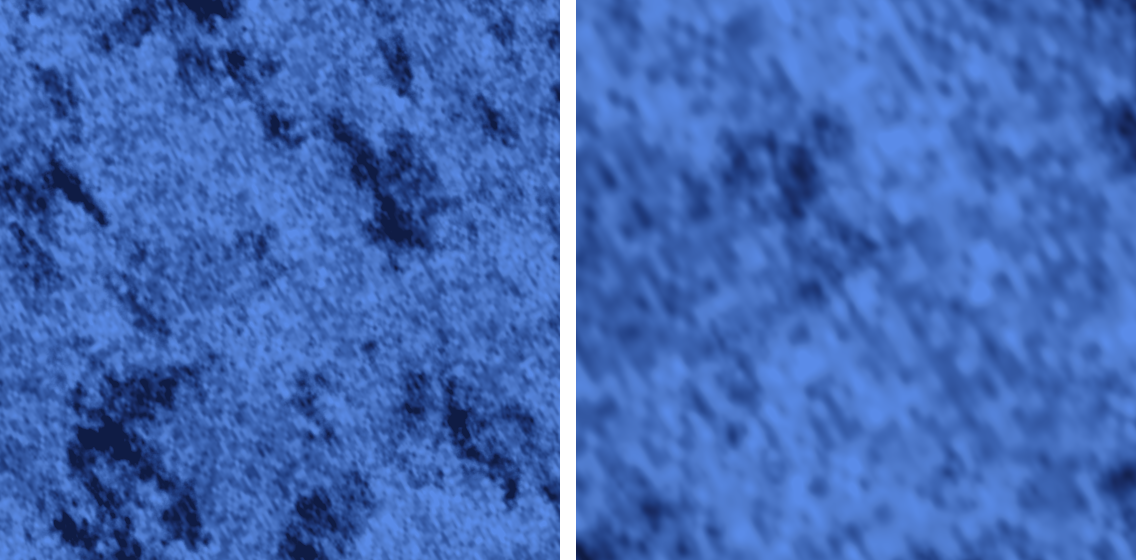
Left, the full canvas; right, a detail of the centre.
Reproduce this texture procedurally as a WebGL 2 fragment shader.

```glsl
#version 300 es
precision highp float;
// Crushed blue velvet: leaning nap, cloudy sheen, dark blotches and slanted creases.

uniform vec2 u_resolution;
out vec4 fragColor;

float hash(vec2 p) {
    vec3 q = fract(p.xyx * 0.1031);
    q += dot(q, q.yzx + 33.33);
    return fract((q.x + q.y) * q.z);
}

float noise(vec2 p) {
    vec2 cell = floor(p);
    vec2 f = fract(p);
    f = f * f * (3.0 - 2.0 * f);
    float low = mix(hash(cell), hash(cell + vec2(1, 0)), f.x);
    float high = mix(hash(cell + vec2(0, 1)), hash(cell + vec2(1, 1)), f.x);
    return mix(low, high, f.y);
}

float fbm(vec2 p) {
    float sum = 0.0, weight = 0.5, total = 0.0;
    for (int i = 0; i < 5; i++) {
        sum += weight * noise(p);
        total += weight;
        weight *= 0.6;
        p = mat2(0.8, 0.6, -0.6, 0.8) * p * 2.1 + 17.3;
    }
    return sum / total;
}

// Darkness of the scattered creases, one possible crease per grid cell
float creases(vec2 p, float roughness) {
    const float gridSize = 4.5;
    vec2 home = floor(p * gridSize);
    float dark = 0.0;
    for (int y = -1; y <= 1; y++) {
        for (int x = -1; x <= 1; x++) {
            vec2 cell = home + vec2(x, y);
            if (hash(cell + 71.0) < 0.3) continue;
            vec2 center = (cell + vec2(hash(cell + 5.0), hash(cell + 23.0))) / gridSize;
            float angle = mix(-1.25, -0.8, hash(cell + 41.0));
            vec2 dir = vec2(cos(angle), sin(angle));
            float halfLength = mix(0.02, 0.11, hash(cell + 59.0));
            float width = mix(0.024, 0.036, hash(cell + 87.0));
            vec2 rel = p - center;
            float along = clamp(dot(rel, dir), -halfLength, halfLength);
            float d = length(rel - dir * along) / width + roughness;
            float depth = mix(0.55, 1.0, hash(cell + 113.0));
            dark = max(dark, depth * smoothstep(1.2, 0.0, d));
        }
    }
    return dark;
}

// Six shades from deep fold to lit pile
vec3 velvetColor(float tone) {
    const vec3 shades[6] = vec3[6](
        vec3(0.06, 0.11, 0.27), vec3(0.10, 0.18, 0.41), vec3(0.13, 0.25, 0.52),
        vec3(0.19, 0.33, 0.62), vec3(0.24, 0.40, 0.71), vec3(0.31, 0.48, 0.80));
    vec3 color = shades[0];
    for (int i = 1; i < 6; i++) {
        color = mix(color, shades[i], clamp(tone - float(i - 1), 0.0, 1.0));
    }
    return color * (1.0 + 0.09 * clamp(tone - 5.0, 0.0, 1.5));
}

void main() {
    vec2 p = gl_FragCoord.xy / min(u_resolution.x, u_resolution.y);

    // Coordinates across and along the lean of the nap
    vec2 lean = normalize(vec2(0.5, -0.86));
    vec2 nap = vec2(dot(p, vec2(-lean.y, lean.x)), dot(p, lean));

    // Fine pile and coarser tufts
    float pile = noise(nap * vec2(150.0, 95.0) + 40.0) - 0.5;
    float tufts = noise(nap * vec2(78.0, 58.0) + 90.0) - 0.5;

    // Broad sheen and ragged blotches
    float sheen = fbm(nap * vec2(10.0, 7.5) + 12.0) - 0.5;
    float blotches = smoothstep(0.5, 0.76, fbm(nap * vec2(12.0, 8.5) + 63.0));

    // Creases with wandering, fuzzy edges
    vec2 drift = vec2(noise(p * 18.0 + 7.0), noise(p * 18.0 + 31.0)) - 0.5;
    float roughness = 0.7 * tufts + 1.5 * (fbm(p * 24.0 + 50.0) - 0.5);
    float folds = creases(p + 0.03 * drift, roughness);

    float tone = 4.55 + 2.7 * pile + 2.1 * tufts + 4.6 * sheen
        - 3.5 * blotches - 4.2 * folds;
    fragColor = vec4(velvetColor(tone), 1.0);
}
```
